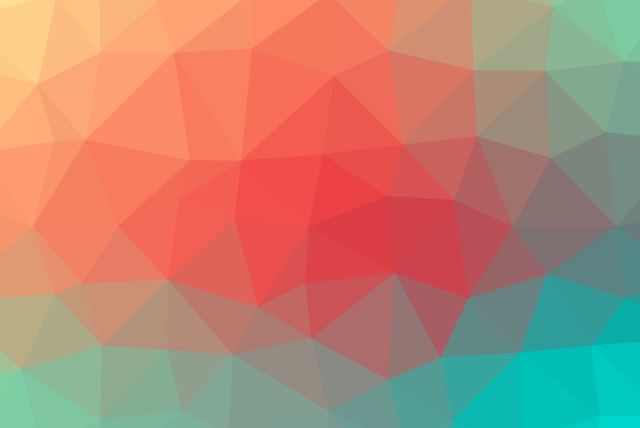
Write a Shadertoy shader that draws this background.

```glsl
// Low-poly backdrop of flat triangles, glowing red in the middle and fading to
// yellow, mint and teal in the corners. A jittered grid is split along the
// shorter diagonals, and each facet takes the gradient colour at its centre.

const float ROWS       = 6.0;    // grid cells per canvas height
const float JITTER_MIN = 0.14;   // vertex shift in cells; below 0.353 quads stay convex
const float JITTER_MAX = 0.345;
const float TONE_RANGE = 0.035;  // brightness spread between facets
const float SEED       = 17.0;

const vec3 YELLOW  = vec3(1.00, 0.87, 0.57);
const vec3 APRICOT = vec3(0.98, 0.51, 0.38);
const vec3 MINT    = vec3(0.49, 0.82, 0.65);
const vec3 CORAL   = vec3(0.98, 0.57, 0.41);
const vec3 RED     = vec3(0.945, 0.23, 0.255);
const vec3 SLATE   = vec3(0.44, 0.47, 0.47);
const vec3 MOSS    = vec3(0.48, 0.59, 0.56);
const vec3 TEAL    = vec3(-0.31, 0.83, 0.79);  // negative red drains warmth early
const vec3 CRIMSON = vec3(0.81, 0.23, 0.28);

const vec2  CRIMSON_CENTRE = vec2(0.65, 0.385);
const float CRIMSON_REACH  = 0.13;
const float CRIMSON_AMOUNT = 0.8;

float hash(vec2 p) {
    vec3 q = fract(vec3(p.xyx) * 0.1031 + SEED * 0.0137);
    q += dot(q, q.yzx + 33.33);
    return fract((q.x + q.y) * q.z);
}

// Three-stop ramp: straight first half, eased second half
vec3 ramp(vec3 a, vec3 b, vec3 c, float t) {
    return mix(mix(a, b, clamp(2.0 * t, 0.0, 1.0)), c, smoothstep(0.5, 1.0, t));
}

// Smooth colour field over the unit canvas
vec3 gradient(vec2 uv) {
    vec3 top    = ramp(YELLOW, APRICOT, MINT, uv.x);
    vec3 middle = ramp(CORAL, RED, SLATE, uv.x);
    vec3 bottom = ramp(MINT, MOSS, TEAL, uv.x);
    vec3 colour = ramp(top, middle, bottom, 1.0 - uv.y);
    vec2 d = (uv - CRIMSON_CENTRE) / CRIMSON_REACH;
    return mix(colour, CRIMSON, CRIMSON_AMOUNT * exp(-dot(d, d)));
}

// Grid corner pushed in a random direction
vec2 corner(vec2 id) {
    float angle = 6.2832 * hash(id + 40.0);
    float push = mix(JITTER_MIN, JITTER_MAX, hash(id + 91.0));
    return id + push * vec2(cos(angle), sin(angle));
}

// Signed distance to the line a-b, positive on its left
float leftOf(vec2 p, vec2 a, vec2 b) {
    vec2 e = normalize(b - a);
    return e.x * (p.y - a.y) - e.y * (p.x - a.x);
}

// Adds one counter-clockwise facet, weighted by its pixel coverage
void addFacet(inout vec4 total, vec2 p, vec2 a, vec2 b, vec2 c, vec2 extent, float pixel) {
    float inside = min(leftOf(p, a, b), min(leftOf(p, b, c), leftOf(p, c, a)));
    float cover = clamp(0.5 + inside / pixel, 0.0, 1.0);
    if (cover <= 0.0) return;
    vec2 centre = (a + b + c) / 3.0;
    float tone = 1.0 + TONE_RANGE * (hash(floor(centre * 64.0) + 700.0) - 0.5);
    vec3 colour = gradient(clamp(centre / extent + 0.5, 0.0, 1.0));
    total += cover * vec4(clamp(colour * tone, 0.0, 1.0), 1.0);
}

void mainImage(out vec4 fragColor, in vec2 fragCoord) {
    // Grid space, with the origin at the canvas centre
    float pixel = ROWS / iResolution.y;
    vec2 extent = iResolution.xy * pixel;
    vec2 p = (fragCoord - 0.5 * iResolution.xy) * pixel;
    vec2 cell = floor(p);

    // Shifted corners let neighbouring quads reach into this cell
    vec4 total = vec4(0.0);
    for (int j = -1; j <= 1; j++) {
        for (int i = -1; i <= 1; i++) {
            vec2 id = cell + vec2(float(i), float(j));
            vec2 a = corner(id);
            vec2 b = corner(id + vec2(1.0, 0.0));
            vec2 c = corner(id + vec2(1.0, 1.0));
            vec2 d = corner(id + vec2(0.0, 1.0));
            if (distance(a, c) < distance(b, d)) {
                addFacet(total, p, a, b, c, extent, pixel);
                addFacet(total, p, a, c, d, extent, pixel);
            } else {
                addFacet(total, p, a, b, d, extent, pixel);
                addFacet(total, p, b, c, d, extent, pixel);
            }
        }
    }
    fragColor = vec4(total.rgb / max(total.a, 0.001), 1.0);
}
```
